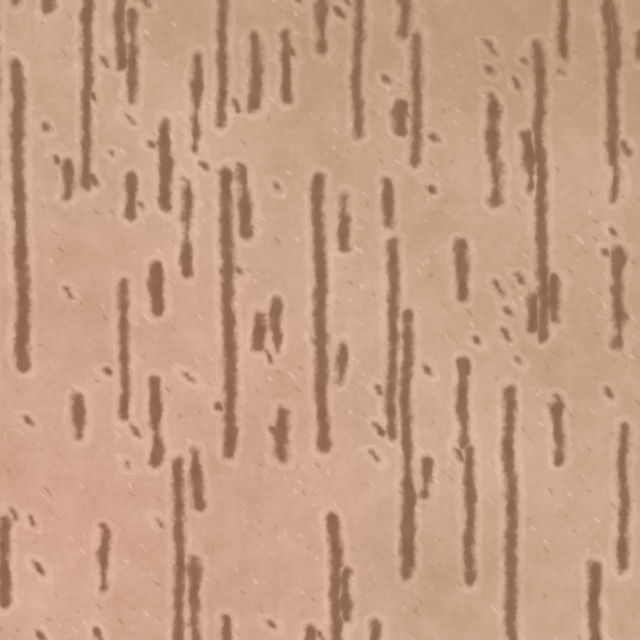
This texture is drawn by a WebGL 1 fragment shader. Its source:

```glsl
precision highp float;
uniform vec2 u_resolution;

#define GROOVE_RADIUS 0.0088
#define LONG_DENSITY 0.66
#define SHORT_DENSITY 0.38
#define PIT_DENSITY 0.17
#define EDGE_ROUGHNESS 0.0034
#define EDGE_SOFTNESS 0.0042
#define RIM_STRENGTH 0.42
#define MOTTLE 0.30

const vec3 PALE = vec3(0.85, 0.71, 0.61);
const vec3 SHADE = vec3(0.745, 0.605, 0.495);
const vec3 GROOVE = vec3(0.61, 0.47, 0.37);
const vec3 GROOVE_DEEP = vec3(0.54, 0.40, 0.30);

vec2 hash2(vec2 p) {
  vec3 q = fract(p.xyx * vec3(0.1031, 0.1030, 0.0973));
  q += dot(q, q.yzx + 33.33);
  return fract((q.xx + q.yz) * q.zy);
}

float cornerSlope(vec2 cell, vec2 corner, vec2 f) {
  return dot(hash2(cell + corner) * 2.0 - 1.0, f - corner);
}

// Gradient noise, roughly -1 to 1
float noise(vec2 p) {
  vec2 cell = floor(p), f = fract(p);
  vec2 u = f * f * f * (f * (f * 6.0 - 15.0) + 10.0);
  float low = mix(cornerSlope(cell, vec2(0.0), f), cornerSlope(cell, vec2(1.0, 0.0), f), u.x);
  float high = mix(cornerSlope(cell, vec2(0.0, 1.0), f), cornerSlope(cell, vec2(1.0), f), u.x);
  return 1.6 * mix(low, high, u.y);
}

// Distance to vertical strokes, at most one per cell, in shifted columns
float strokes(vec2 p, vec2 cell, vec2 lengths, float radius, float density, float seed) {
  float d = 1.0;
  for (int i = -1; i <= 1; i++) {
    float column = floor(p.x / cell.x) + float(i);
    float shift = hash2(vec2(column, seed)).x;
    float row = floor(p.y / cell.y + shift);
    vec2 a = hash2(vec2(column, row) + seed * 17.0);
    vec2 b = hash2(vec2(column, row) + seed * 31.0 + 5.0);
    float halfLength = 0.5 * cell.y * mix(lengths.x, lengths.y, a.y);
    vec2 center = vec2(column + 0.5 + 0.75 * (a.x - 0.5), row - shift + 0.5) * cell;
    center.y += 0.4 * (b.y - 0.5) * (cell.y - 2.0 * halfLength);
    float cluster = 0.35 * noise(center * 3.0 + seed);
    vec2 q = p - center;
    q.x += 0.05 * (b.y - 0.5) * q.y;
    q.y -= clamp(q.y, -halfLength, halfLength);
    if (b.x < density + cluster) d = min(d, length(q) - radius * mix(0.75, 1.15, b.y));
  }
  return d;
}

void main() {
  float pixel = 1.0 / min(u_resolution.x, u_resolution.y);
  vec2 p = gl_FragCoord.xy * pixel;

  // Wandering, crumbly groove edges
  vec2 bent = p + vec2(0.005 * noise(p * vec2(9.0, 12.0)), 0.0);
  float crumble = noise(p * vec2(75.0, 60.0)) + 0.5 * noise(p * 150.0 + 7.0);
  float gaps = noise(p * vec2(32.0, 26.0) + 3.0);
  float longCuts = strokes(bent, vec2(0.078, 0.55), vec2(0.3, 0.9), GROOVE_RADIUS, LONG_DENSITY, 3.0);
  float shortCuts = strokes(bent, vec2(0.047, 0.2), vec2(0.15, 0.75), GROOVE_RADIUS, SHORT_DENSITY, 11.0);
  vec2 slanted = bent + vec2(0.5 * bent.y, 0.0);
  float pits = strokes(slanted, vec2(0.045), vec2(0.0, 0.3), 0.0052, PIT_DENSITY, 23.0);
  float d = min(longCuts + 0.0015 * gaps, min(shortCuts + 0.007 * gaps, pits + 0.004 * gaps));
  d += EDGE_ROUGHNESS * crumble;

  // Mottled plaster, darker to the upper right, with slanted wisps and flecks
  float tone = 0.52 + MOTTLE * noise(p * 5.0 + 1.0) + 0.22 * noise(p * 24.0);
  tone += 0.16 * noise(p * 85.0) + 0.08 * noise(p * 190.0);
  tone -= 0.45 * smoothstep(0.9, 2.1, p.x + p.y) + 0.2 * smoothstep(0.75, 1.0, p.y);
  vec2 along = vec2(p.x - p.y, p.x + p.y);
  float wisp = noise(along * vec2(34.0, 80.0) + 9.0);
  tone += 0.6 * smoothstep(0.5, 0.85, wisp) - 0.6 * smoothstep(0.5, 0.85, -wisp);

  // Raised light rim beside each groove
  float rimOffset = (d - 0.0085) / 0.0045;
  tone += RIM_STRENGTH * exp(-rimOffset * rimOffset) * (0.8 + 0.5 * noise(p * 45.0));
  vec3 color = mix(SHADE, PALE, clamp(tone, -0.15, 1.15));

  // Groove floor, deeper toward its middle
  float depth = smoothstep(0.0, -0.008, d) * (0.8 + 0.5 * noise(p * 38.0 + 4.0));
  vec3 groove = mix(GROOVE, GROOVE_DEEP, clamp(depth, 0.0, 1.0));
  float soft = max(EDGE_SOFTNESS, pixel);
  color = mix(color, groove, smoothstep(soft, -soft, d));

  // Faint pink warmth at the lower left
  float warmth = smoothstep(0.75, 0.0, length(p - vec2(0.12, 0.2)));
  color += warmth * vec3(0.018, -0.012, -0.002);
  gl_FragColor = vec4(color, 1.0);
}
```
